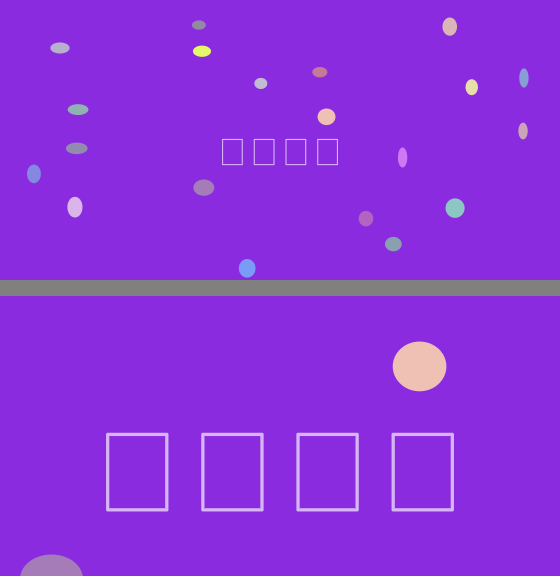
Top, the full canvas; bottom, a detail of the centre.
Write a Shadertoy shader that draws this background.

```glsl
// Flat violet field with a loose scatter of small pastel ellipses and a
// centred row of four thin pale frames. The ellipses come from a jittered
// low-discrepancy sequence; all shapes are distance functions.

vec3 hash3(float n) {
    vec3 p = fract(n * vec3(0.1031, 0.1130, 0.0973) + 0.17);
    p += dot(p, p.yzx + 33.33);
    return fract((p.xxy + p.yzz) * p.zyx);
}

// First-order distance to an axis-aligned ellipse
float ellipseDistance(vec2 p, vec2 radii) {
    float k = length(p / radii);
    return k * (k - 1.0) / max(length(p / (radii * radii)), 1e-4);
}

float boxDistance(vec2 p, vec2 halfSize) {
    vec2 q = abs(p) - halfSize;
    return length(max(q, 0.0)) + min(max(q.x, q.y), 0.0);
}

// Antialiased inside of a shape, one pixel wide
float coverage(float dist, float pixel) {
    return clamp(0.5 - dist / pixel, 0.0, 1.0);
}

void mainImage(out vec4 fragColor, in vec2 fragCoord) {
    float pixel = 1.0 / iResolution.y;
    vec2 uv = fragCoord * pixel;
    float aspect = iResolution.x * pixel;
    vec3 violet = vec3(0.54, 0.17, 0.88);
    vec3 color = violet;

    // Row of four frames: fold into the nearest cell
    vec2 p = uv - vec2(0.5 * aspect, 0.457);
    float cell = clamp(floor(p.x / 0.1133), -2.0, 1.0);
    p.x -= (cell + 0.5) * 0.1133;
    float outline = abs(boxDistance(p, vec2(0.0352, 0.0449))) - 0.00195;
    color = mix(color, vec3(1.0), 0.65 * coverage(outline, pixel));

    // Scattered ellipses, tinted by varying opacity over the field
    for (int i = 0; i < 20; i++) {
        float id = float(i) + 1.0;
        vec3 place = hash3(id * 7.31);
        vec3 form = hash3(id * 3.77 + 41.0);
        vec2 center = fract(id * vec2(0.7549, 0.5698) + 0.18 * place.xy);
        center = mix(vec2(0.03), vec2(0.97), center) * vec2(aspect, 1.0);
        vec2 radii = mix(vec2(0.015, 0.016), vec2(0.039, 0.037), form.xy);
        vec3 pastel = mix(vec3(0.45, 0.5, 0.35), vec3(1.0), hash3(id * 5.19 + 90.0));
        vec3 tint = mix(violet, pastel, mix(0.55, 1.0, form.z));
        color = mix(color, tint, coverage(ellipseDistance(uv - center, radii), pixel));
    }

    fragColor = vec4(color, 1.0);
}
```
